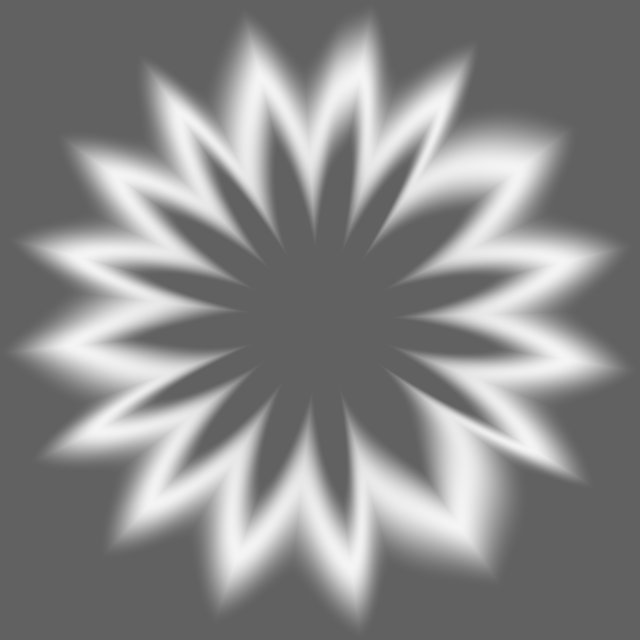
Write a WebGL 2 fragment shader that draws this background.

```glsl
#version 300 es
precision highp float;

uniform vec2 u_resolution;
out vec4 outColor;

#define PETALS 16.0
#define FIRST_TIP 12.6
#define TIP_RADIUS 0.390
#define VALLEY_RADIUS 0.254
#define TIP_GLOW 0.117
#define VALLEY_GLOW 0.152
#define TIP_ROUNDNESS 0.45
#define BACKGROUND 0.38
#define TIP_LIGHT 0.96
#define VALLEY_LIGHT 0.91

// Local petal skews in degrees: peak angle, rise, fall, amount
const vec4 LEANS[7] = vec4[7](
    vec4(54.0, 19.0, 7.0, 5.9),
    vec4(80.4, 7.0, 7.0, -2.4),
    vec4(117.0, 13.0, 8.0, 3.3),
    vec4(173.7, 9.0, 9.0, -2.2),
    vec4(199.0, 12.0, 7.0, 3.7),
    vec4(287.0, 10.0, 16.0, -4.1),
    vec4(322.5, 18.0, 7.0, 6.5));

float cosDegrees(float angle) {
    return cos(radians(angle));
}

// Broad drift of the petal spacing around the ring
float drift(float angle) {
    return -2.4 + 5.9 * cosDegrees(angle - 44.0)
         + 1.5 * cosDegrees(2.0 * angle - 258.0)
         + cosDegrees(3.0 * angle - 205.0);
}

// Smooth one-sided ramps that meet at the peak angle
float lean(float angle, vec4 skew) {
    float offset = angle - skew.x;
    float reach = offset < 0.0 ? -offset / skew.y : offset / skew.z;
    return skew.w * (1.0 - smoothstep(0.0, 1.0, reach));
}

// 1 at a petal tip, 0 in the valley between two petals
float petalHeight(float angle) {
    float warped = angle - drift(angle);
    for (int i = 0; i < LEANS.length(); i++) {
        warped -= lean(angle, LEANS[i]);
    }
    float phase = fract((warped - FIRST_TIP) * PETALS / 360.0);
    float wave = abs(2.0 * phase - 1.0);
    return mix(wave, smoothstep(0.0, 1.0, wave), TIP_ROUNDNESS);
}

void main() {
    vec2 point = (gl_FragCoord.xy - 0.5 * u_resolution)
               / min(u_resolution.x, u_resolution.y);
    float angle = mod(degrees(atan(point.y, point.x)) + 360.0, 360.0);
    float height = petalHeight(angle);

    // Soft light on both sides of the star-shaped ridge
    float ridge = mix(VALLEY_RADIUS, TIP_RADIUS, height);
    float glowWidth = mix(VALLEY_GLOW, TIP_GLOW, height);
    float distanceToRidge = abs(length(point) - ridge);
    float glow = 1.0 - smoothstep(0.0, glowWidth, distanceToRidge);

    float light = mix(VALLEY_LIGHT, TIP_LIGHT, height);
    outColor = vec4(vec3(mix(BACKGROUND, light, glow)), 1.0);
}
```
